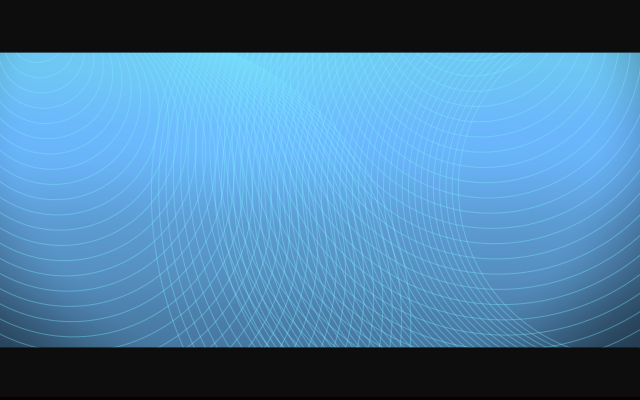
Give the GLSL for this background, as a WebGL 2 fragment shader.

```glsl
#version 300 es
precision highp float;
// Letterboxed blue gradient crossed by three families of fine drifting rings.
uniform vec2 u_resolution;
out vec4 fragColor;

// Share of light left after a family of rings whose centre and radius grow in even steps.
float ringGaps(vec2 p, vec2 centre, vec2 drift, float radius, float growth, int count, float px) {
    float lineWidth = 0.0022;
    float feather = max(px, lineWidth);
    float strength = 0.44 * min(lineWidth / px, 1.0);
    float gaps = 1.0;
    for (int i = 0; i < count; i++) {
        float k = float(i);
        float d = abs(length(p - centre - drift * k) - radius - growth * k);
        gaps *= 1.0 - strength * max(1.0 - d / feather, 0.0);
    }
    return gaps;
}

// Cyan at the top, clear blue below it, slate at the foot, with dim corners.
vec3 backdrop(vec2 p) {
    vec3 color = mix(vec3(0.43, 0.78, 0.95), vec3(0.415, 0.71, 0.985), smoothstep(0.13, 0.36, p.y));
    color = mix(color, vec3(0.35, 0.585, 0.79), smoothstep(0.34, 0.64, p.y));
    color = mix(color, vec3(0.28, 0.47, 0.63), smoothstep(0.6, 0.88, p.y));
    float cornerDistance = length((p - vec2(0.77, 0.32)) * vec2(0.85, 1.0));
    color *= 1.0 - 0.5 * smoothstep(0.6, 0.92, cornerDistance);
    float glow = exp(-dot(p - vec2(0.62, 0.13), p - vec2(0.62, 0.13)) * 9.0);
    return color + glow * vec3(0.02, 0.04, 0.02);
}

void main() {
    // Height units, measured down from the top edge
    float px = 1.0 / u_resolution.y;
    vec2 p = vec2(gl_FragCoord.x, u_resolution.y - gl_FragCoord.y) * px;
    p.x *= 1.6 * u_resolution.y / u_resolution.x;

    // Left, right and far right ring families
    float gaps = ringGaps(p, vec2(0.079, 0.026), vec2(0.005, 0.0198), 0.016, 0.0183, 41, px);
    gaps *= ringGaps(p, vec2(1.144, -0.13), vec2(0.0048, 0.015), 0.0152, 0.0231, 42, px);
    gaps *= ringGaps(p, vec2(1.573, 0.469), vec2(-0.0077, 0.0), 0.427, 0.0079, 40, px);
    vec3 color = mix(vec3(0.48, 0.92, 1.0), backdrop(p), gaps);

    // Dark bars above and below, with a darker strip along the foot
    vec3 bar = mix(vec3(0.05), vec3(0.025, 0.0, 0.02), smoothstep(-px, px, p.y - 0.992));
    float inside = clamp((0.3685 - abs(p.y - 0.5)) / px + 0.5, 0.0, 1.0);
    fragColor = vec4(mix(bar, color, inside), 1.0);
}
```
